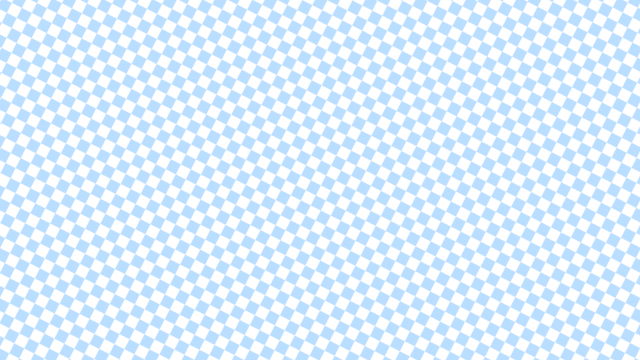
A Shadertoy shader for this pattern:

```glsl
// A flat two-colour checkerboard, tilted so its rows descend to the right.
// Two signed triangle waves, one per grid axis, are sharpened into square
// waves with a ramp about a pixel wide; their product gives the checks.

#define TILT_DEGREES 27.0
#define CELL_SIZE    0.0311                // side of one check, in canvas heights
#define BLUE_CENTRE  vec2(-0.240, 0.091)   // centre of one blue check, from mid canvas
#define EDGE_PIXELS  1.35                  // width of the smoothed edge
#define BLUE         vec3(0.73, 0.87, 1.00)
#define WHITE        vec3(1.00)

// Coordinates along the tilted grid, in cells; whole numbers are cell centres.
vec2 gridCoord(vec2 p) {
    float angle = radians(TILT_DEGREES);
    vec2 rowDir = vec2(cos(angle), -sin(angle));
    vec2 columnDir = vec2(sin(angle), cos(angle));
    return vec2(dot(p, rowDir), dot(p, columnDir)) / CELL_SIZE;
}

// +1 in even cells and -1 in odd cells, with a ramp of the given width between.
vec2 squareWave(vec2 cell, float rampWidth) {
    vec2 edgeDistance = abs(mod(cell, 2.0) - 1.0) - 0.5;
    return clamp(2.0 * edgeDistance / rampWidth, -1.0, 1.0);
}

void mainImage(out vec4 fragColor, in vec2 fragCoord) {
    vec2 p = (fragCoord - 0.5 * iResolution.xy) / iResolution.y;
    float pixelInCells = 1.0 / (iResolution.y * CELL_SIZE);

    // Equal signs on both axes make a blue check.
    vec2 wave = squareWave(gridCoord(p - BLUE_CENTRE), EDGE_PIXELS * pixelInCells);
    float blueAmount = 0.5 + 0.5 * wave.x * wave.y;

    fragColor = vec4(mix(WHITE, BLUE, blueAmount), 1.0);
}
```
